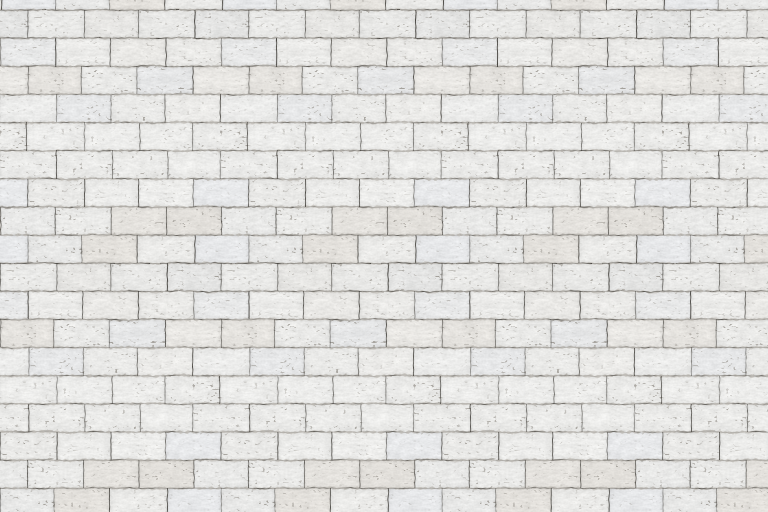
A Shadertoy shader for this texture:

```glsl
// Whitewashed brick wall in running bond: thin dark head joints, ragged bed
// joints and pitted, softly mottled faces. Wear repeats every 4 bricks by
// 9 rows, each such block shifted by half a brick from the one above.

const vec2 BRICKS = vec2(13.91, 18.2);   // bricks across and rows down
const vec2 START = vec2(0.507, 0.355);   // first joint, from the top left
const vec2 BLOCK = vec2(4.0, 9.0);       // period of the wear
const float BRICK_ASPECT = 1.96;         // brick width over row height

const vec3 WHITE  = vec3(0.937, 0.937, 0.930);
const vec3 WARM   = vec3(0.905, 0.893, 0.873);
const vec3 COOL   = vec3(0.915, 0.920, 0.927);
const vec3 MORTAR = vec3(0.755, 0.740, 0.715);
const vec3 PIT    = vec3(0.610, 0.595, 0.570);
const vec3 CRACK  = vec3(0.235, 0.225, 0.205);

float hash(vec2 p) {
    vec3 q = fract(p.xyx * vec3(0.1031, 0.1030, 0.0973));
    q += dot(q, q.yzx + 33.33);
    return fract((q.x + q.y) * q.z);
}

float cornerSlope(vec2 cell, vec2 offset, vec2 period) {
    float angle = 6.2832 * hash(mod(cell, period) + 17.0);
    return dot(vec2(cos(angle), sin(angle)), offset);
}

// Gradient noise that wraps after a whole number of cells
float noise(vec2 p, vec2 period) {
    vec2 i = floor(p), f = p - i;
    vec2 s = f * f * f * (f * (f * 6.0 - 15.0) + 10.0);
    vec2 e = vec2(0.0, 1.0);
    float low  = mix(cornerSlope(i, f, period),
                     cornerSlope(i + e.yx, f - e.yx, period), s.x);
    float high = mix(cornerSlope(i + e.xy, f - e.xy, period),
                     cornerSlope(i + e.yy, f - e.yy, period), s.x);
    return mix(low, high, s.y);
}

// Noise with the given number of cells per brick
float wear(vec2 p, vec2 cells) {
    return noise(p * cells, BLOCK * cells);
}

// Smooth coverage of a line, from the distance to its centre
float line(float dist, float halfWidth, float pixel) {
    return clamp((halfWidth - dist) / pixel + 0.5, 0.0, 1.0);
}

// Face of one brick: tint, mottling and clustered pits
vec3 brickFace(vec2 p, vec2 id, float age) {
    float tint = hash(id + 3.7);
    float rough = hash(id + 41.3);
    vec3 col = mix(WHITE, WARM, 0.9 * smoothstep(0.6, 1.0, tint));
    col = mix(col, COOL, smoothstep(0.35, 0.0, tint));
    col -= 0.018 * rough + 0.018 * age;
    col += 0.035 * wear(p, vec2(3.0, 3.0));
    col += 0.045 * wear(p, vec2(8.0, 11.0));
    col += 0.030 * wear(p, vec2(25.0, 17.0));
    float cluster = smoothstep(-0.15, 0.45, wear(p + 2.3, vec2(3.0, 4.0)));
    float pits = smoothstep(0.16, 0.48, wear(p, vec2(15.0, 13.0)));
    float amount = cluster * pits * (0.25 + 0.65 * rough + 0.3 * age);
    return mix(col, PIT, clamp(amount, 0.0, 1.0));
}

void mainImage(out vec4 fragColor, in vec2 fragCoord) {
    vec2 uv = fragCoord / iResolution.xy;
    float pixel = BRICKS.y / iResolution.y;

    // Wall coordinates in bricks and rows, counted downward
    vec2 p = vec2(uv.x, 1.0 - uv.y) * BRICKS - START;
    p.y += 0.055 * wear(p, vec2(2.0, 1.0)) + 0.03 * wear(p, vec2(9.0, 2.0));
    float row = floor(p.y);
    float blockRow = mod(row, BLOCK.y);
    p.x += 0.5 * floor(row / BLOCK.y);
    float age = exp(-0.8 * min(blockRow, BLOCK.y - blockRow));

    // Nearest head joint, slightly displaced, and the brick beside it
    float x = p.x - 0.5 * mod(blockRow, 2.0) + 0.018 * wear(p, vec2(2.0, 4.0));
    float joint = floor(x + 0.5);
    vec2 jointId = vec2(mod(joint, BLOCK.x), blockRow);
    float side = x - joint - 0.075 * (hash(jointId + 9.1) - 0.5);
    vec2 id = vec2(mod(joint - step(side, 0.0), BLOCK.x), blockRow);
    float headDist = abs(side) * BRICK_ASPECT;
    float bedDist = 0.5 - abs(fract(p.y) - 0.5);

    vec3 col = brickFace(p, id, age);

    // Grime gathered near the edges
    float grain = wear(p, vec2(12.0, 9.0));
    float edgeDist = min(headDist, bedDist);
    col -= (0.065 + 0.08 * grain) * exp(-16.0 * edgeDist);

    // Ragged mortar in the bed joints
    float ragged = 0.035 + 0.065 * wear(p, vec2(14.0, 5.0));
    col = mix(col, MORTAR, 0.72 * line(bedDist, ragged, pixel));

    // Dark cracks: broken along the beds, uneven along the heads
    float broken = smoothstep(-0.12, 0.42, wear(p + 5.1, vec2(3.0, 1.0)) + 0.3 * grain);
    float bedDark = clamp(0.16 + 0.62 * broken + 0.22 * age, 0.0, 1.0);
    col = mix(col, CRACK, bedDark * line(bedDist, 0.014, pixel));
    float headDark = 0.34 + 0.5 * hash(jointId + 23.0) + 0.2 * age;
    headDark = clamp(headDark + 0.3 * wear(p, vec2(2.0, 5.0)), 0.0, 1.0);
    col = mix(col, CRACK, headDark * line(headDist, 0.016, pixel));

    fragColor = vec4(clamp(col, 0.0, 1.0), 1.0);
}
```
